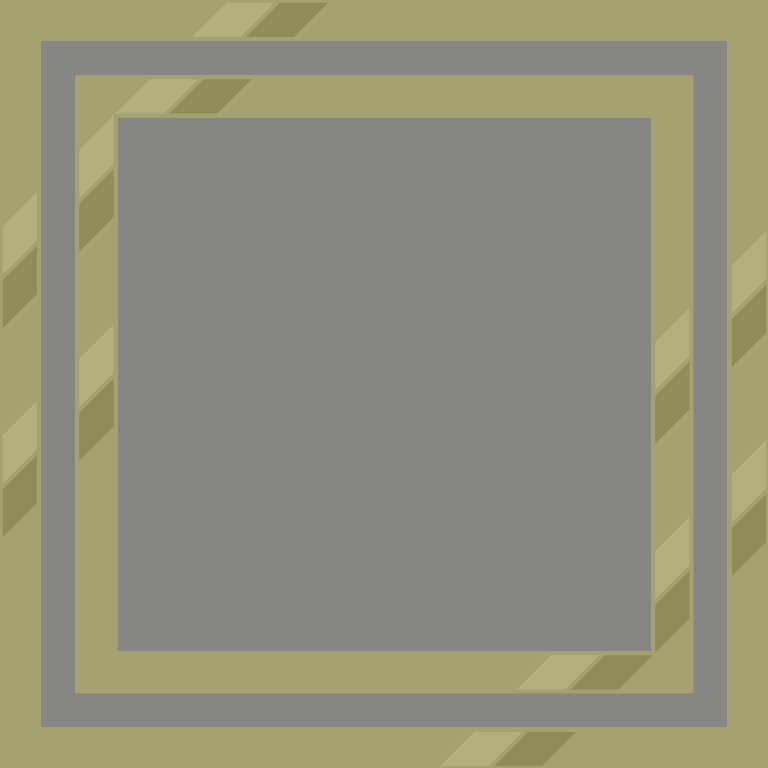
Reproduce this background procedurally as a Shadertoy shader.

```glsl
const vec3 GRAY  = vec3(0.526, 0.526, 0.516);
const vec3 KHAKI = vec3(0.647, 0.631, 0.439);
const vec3 LIGHT = vec3(0.706, 0.686, 0.498);
const vec3 DARK  = vec3(0.561, 0.549, 0.349);

const float TRACK_HALF = 0.0223;
const float DASH_HALF = 0.0313;
const float DASH_SHIFT = 0.0352;

// Coverage of a signed distance, smoothed over one pixel
float coverage(float dist, float pixel) {
    return clamp(0.5 - dist / pixel, 0.0, 1.0);
}

// Signed distance to a centred square with rounded corners
float squareDistance(vec2 p, float halfSize, float radius) {
    vec2 d = abs(p) - halfSize + radius;
    return length(max(d, 0.0)) + min(max(d.x, d.y), 0.0) - radius;
}

// Signed distance to a slanted dash inside a straight track
float dashDistance(float across, float diagonal) {
    return max(abs(across) - TRACK_HALF,
               (abs(diagonal) - DASH_HALF) * 0.7071);
}

// Light dash followed by a dark one
vec3 paintPair(vec3 color, float across, float diagonal, float pixel) {
    float lightDash = dashDistance(across, diagonal + DASH_SHIFT);
    float darkDash = dashDistance(across, diagonal - DASH_SHIFT);
    color = mix(color, LIGHT, coverage(lightDash, pixel));
    return mix(color, DARK, coverage(darkDash, pixel));
}

// Nested square frames
vec3 paintFrames(vec2 p, float pixel) {
    vec3 color = KHAKI;
    color = mix(color, GRAY, coverage(squareDistance(p, 0.4466, 0.0), pixel));
    color = mix(color, KHAKI, coverage(squareDistance(p - 0.0003, 0.4027, 0.003), pixel));
    return mix(color, GRAY, coverage(squareDistance(p - 0.0006, 0.347, 0.0), pixel));
}

// Dash pairs on the inner and outer tracks of opposite sides
vec3 paintDashes(vec3 color, vec2 p, float pixel) {
    float diagonal = p.x + p.y - 0.0008;
    for (int i = 0; i < 2; i++) {
        float side = float(i) * 2.0 - 1.0;
        for (int ring = 0; ring < 2; ring++) {
            vec2 across = p - side * (0.375 + 0.0998 * float(ring)) - 0.0005;
            float nearBand = diagonal - side * 0.3639;
            float farBand = diagonal - side * 0.6363;
            color = paintPair(color, across.x, nearBand, pixel);
            color = paintPair(color, across.x, farBand, pixel);
            color = paintPair(color, across.y, farBand, pixel);
        }
    }
    return color;
}

void mainImage(out vec4 fragColor, in vec2 fragCoord) {
    // Centred canvas units with y pointing down
    float pixel = 1.0 / min(iResolution.x, iResolution.y);
    vec2 p = (fragCoord - 0.5 * iResolution.xy) * pixel * vec2(1.0, -1.0);

    vec3 color = paintFrames(p, pixel);
    color = paintDashes(color, p, pixel);
    fragColor = vec4(color, 1.0);
}
```
